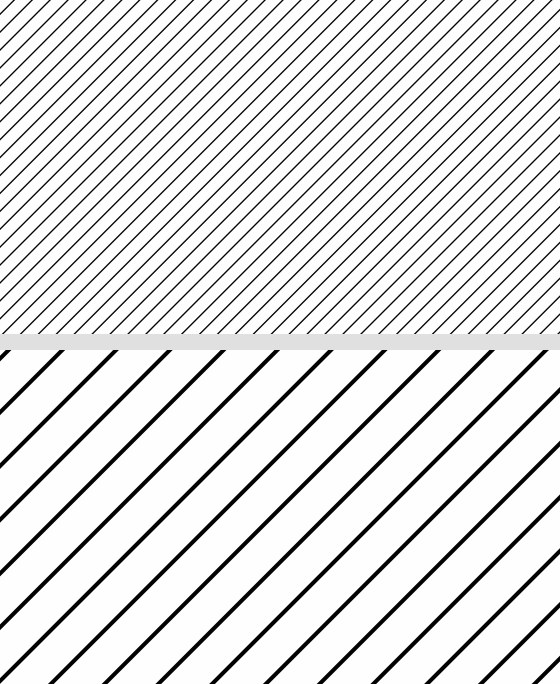
Top: the whole. Bottom: its middle third, enlarged.
Reproduce this pattern procedurally as a Shadertoy shader.

```glsl
// Thin black diagonal pinstripes on a white ground, rising to the right at 45 degrees.
// One periodic coordinate runs across the stripes; ink coverage is the exact area
// of a square pixel that lies inside the nearest stripe.

#define STRIPES_ACROSS 31.26   // stripes met along the full canvas width
#define STRIPE_PHASE   0.795   // first stripe from the top left, in periods
#define INK_SHARE      0.107   // stripe width as a share of the period
#define PAPER_COLOR    vec3(0.997)
#define INK_COLOR      vec3(0.008)

// Signed distance from t to the nearest whole number.
float offsetFromNearest(float t) {
    return fract(t + 0.5) - 0.5;
}

// Share of a unit pixel's area on one side of a diagonal edge.
// Seen along the diagonal, a square pixel is a tent spanning -1 to 1.
float diagonalEdgeArea(float x) {
    x = clamp(x, -1.0, 1.0);
    return 0.5 + x - 0.5 * x * abs(x);
}

// Area of a pixel covered by a diagonal line; lengths are horizontal.
float diagonalLineArea(float offset, float halfWidth, float pixel) {
    return diagonalEdgeArea((offset + halfWidth) / pixel)
         - diagonalEdgeArea((offset - halfWidth) / pixel);
}

void mainImage(out vec4 fragColor, in vec2 fragCoord) {
    // Canvas units: width is 1, measured from the top left corner.
    vec2 p = vec2(fragCoord.x, iResolution.y - fragCoord.y) / iResolution.x;

    // Position across the stripes and horizontal pixel size, in periods.
    float across = (p.x + p.y) * STRIPES_ACROSS - STRIPE_PHASE;
    float pixel = STRIPES_ACROSS / iResolution.x;

    float ink = diagonalLineArea(offsetFromNearest(across), 0.5 * INK_SHARE, pixel);
    fragColor = vec4(mix(PAPER_COLOR, INK_COLOR, ink), 1.0);
}
```
